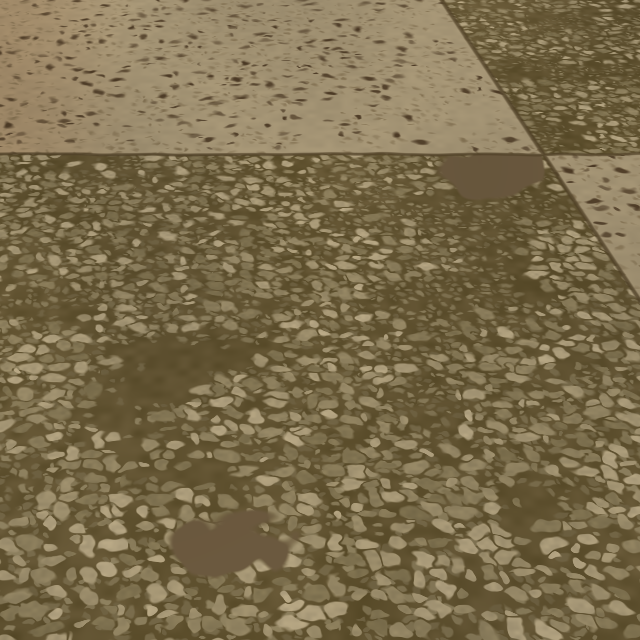
Give the GLSL for this texture, as a WebGL 1 fragment shader.

```glsl
precision highp float;
// Worn terrazzo floor seen at a slant: olive tiles packed with pale pebbles next to
// pale tiles with dark chips. Stones are jittered, rotated ellipses on a ground plane,
// parted by the gap between nearest and second nearest; tile seams are straight lines.
uniform vec2 u_resolution;

vec2 hash2(vec2 p) {
  vec3 q = fract(p.xyx * vec3(0.1031, 0.1030, 0.0973));
  q += dot(q, q.yzx + 33.33);
  return fract((q.xx + q.yz) * q.zy);
}

float noise(vec2 p) {
  vec2 i = floor(p), f = fract(p);
  f = f * f * (3.0 - 2.0 * f);
  vec2 e = vec2(1.0, 0.0);
  return mix(mix(hash2(i).x, hash2(i + e).x, f.x),
             mix(hash2(i + e.yx).x, hash2(i + 1.0).x, f.x), f.y);
}

// x: stone coverage, y: random tone of the nearest stone
vec2 stones(vec2 p, float fill, float size, float soft) {
  vec2 cell = floor(p);
  p += 0.32 * (vec2(noise(p * 2.3), noise(p * 2.3 + 31.0)) - 0.5);
  float nearest = 9.0, second = 9.0, tone = 0.0;
  for (int j = -1; j <= 1; j++) {
    for (int i = -1; i <= 1; i++) {
      vec2 id = cell + vec2(float(i), float(j));
      vec2 place = hash2(id), kind = hash2(id + 157.0);
      float crowd = smoothstep(0.12, 0.42, noise(id * 0.19 + 4.0));
      if (kind.y > fill * crowd) continue;
      vec2 q = p - id - 0.5 - 0.7 * (place - 0.5);
      float angle = -0.5 + 2.2 * (kind.x - 0.5);
      float c = cos(angle), s = sin(angle);
      q = vec2(c * q.x + s * q.y, c * q.y - s * q.x) * vec2(0.8, 1.35);
      float d = length(q) / (size * (0.6 + 0.8 * fract(kind.x * 7.3)));
      if (d < nearest) {
        second = nearest;
        nearest = d;
        tone = fract(place.x * 5.7 + kind.x);
      } else {
        second = min(second, d);
      }
    }
  }
  float blur = soft / size;
  float body = 1.0 - smoothstep(1.0 - blur, 1.0 + blur, nearest);
  float gap = smoothstep(0.04, 0.16 + 2.0 * blur, second - nearest);
  return vec2(body * gap, tone);
}

// Brown filler patch with a ragged outline
float patchMask(vec2 uv, vec2 center, vec2 radius) {
  float ragged = 0.7 * (noise(uv * 30.0) - 0.5);
  return 1.0 - smoothstep(0.9, 1.08, length((uv - center) / radius) + ragged);
}

vec3 pebbleTile(vec2 uv, vec2 ground, float soft) {
  float grain = noise(ground * 1.6 + 9.0);
  float cloud = noise(uv * 7.0);
  vec3 color = mix(vec3(0.32, 0.27, 0.14), vec3(0.42, 0.36, 0.23),
                   0.6 * grain + 0.4 * cloud);
  float filler = max(patchMask(uv, vec2(0.775, 0.73), vec2(0.075, 0.042)),
                     patchMask(uv, vec2(0.365, 0.147), vec2(0.085, 0.045)));
  color = mix(color, vec3(0.41, 0.34, 0.24), filler);

  vec2 small = stones(ground * 1.75 + 70.0, 0.75, 0.4, soft * 1.75);
  vec3 smallColor = mix(vec3(0.42, 0.37, 0.25), vec3(0.58, 0.53, 0.40), small.y);
  color = mix(color, smallColor, small.x * (1.0 - filler) * 0.85);

  vec2 large = stones(ground, 0.88, 0.42, soft);
  vec3 largeColor = mix(vec3(0.47, 0.42, 0.29), vec3(0.69, 0.63, 0.50), large.y);
  largeColor *= 0.95 + 0.1 * noise(ground * 4.0);
  return mix(color, largeColor, large.x * (1.0 - filler));
}

vec3 paleTile(vec2 uv, vec2 ground, float soft) {
  vec3 color = mix(vec3(0.63, 0.54, 0.41), vec3(0.62, 0.56, 0.44),
                   smoothstep(0.0, 0.25, uv.x));
  color *= 0.95 + 0.07 * noise(uv * 6.0) + 0.06 * noise(ground * 1.5);
  vec2 faint = stones(ground * 1.3 + 20.0, 0.6, 0.27, soft * 1.3);
  color = mix(color, vec3(0.47, 0.40, 0.28), faint.x * (0.2 + 0.6 * faint.y));
  vec2 chip = stones(ground * 0.85 + 40.0, 0.4, 0.27, soft * 0.85);
  return mix(color, vec3(0.29, 0.22, 0.14), chip.x * (0.45 + 0.55 * chip.y));
}

void main() {
  vec2 uv = gl_FragCoord.xy / u_resolution;

  // Perspective: the horizon lies far above the canvas
  float depth = 1.9 - uv.y;
  vec2 ground = 52.0 * vec2(uv.x - 0.5, 2.37) / depth + 200.0;
  float soft = 0.22 / (depth * depth);

  // Signed distances to the two seams
  float above = uv.y - 0.759 + 0.003 * (noise(uv * 25.0) - 0.5);
  float right = 0.835 * (uv.x - 0.69 - 0.66 * (1.0 - uv.y));
  float isAbove = smoothstep(-0.0015, 0.0015, above);
  float isRight = smoothstep(-0.002, 0.002, right);
  float pale = mix(isRight, 1.0 - isRight, isAbove);

  vec3 color = mix(pebbleTile(uv, ground, soft), paleTile(uv, ground, soft), pale);
  float seam = max(1.0 - smoothstep(0.0008, 0.0035, abs(above)),
                   1.0 - smoothstep(0.001, 0.005, abs(right)));
  color = mix(color, vec3(0.31, 0.25, 0.15), 0.75 * seam);

  // Broad uneven wear
  color *= 0.96 + 0.08 * noise(uv * 4.0 + 12.0);
  gl_FragColor = vec4(color, 1.0);
}
```
